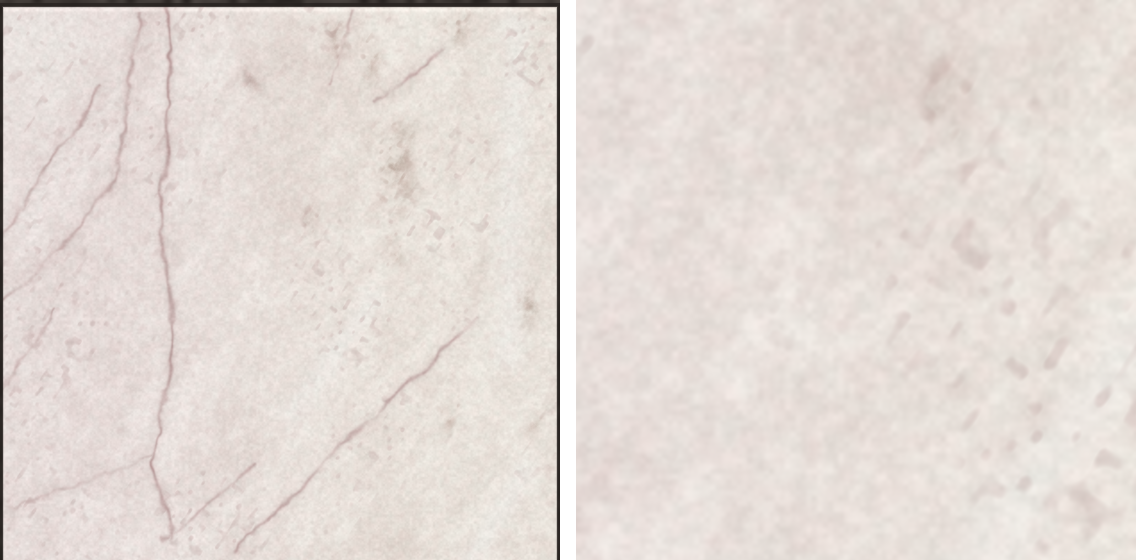
Left, the full canvas; right, a detail of the centre.
Give the GLSL for this texture, as a Shadertoy shader.

```glsl
// Pale pink marble tile with fine rosy veins, rusty stains and a dark joint on three sides.

const vec3 STONE_LIGHT = vec3(0.925, 0.900, 0.882);
const vec3 STONE_DEEP  = vec3(0.875, 0.832, 0.812);
const vec3 STONE_WHITE = vec3(0.930, 0.918, 0.900);
const vec3 VEIN_ROSE   = vec3(0.720, 0.610, 0.605);
const vec3 STAIN_RUST  = vec3(0.620, 0.510, 0.455);
const vec3 JOINT_DARK  = vec3(0.150, 0.130, 0.120);
const vec3 JOINT_LIGHT = vec3(0.290, 0.265, 0.250);
const float JOINT_TOP   = 0.0125;
const float JOINT_SIDE  = 0.0055;
const float GRAIN_SCALE = 165.0;
const float GRAIN_DEPTH = 0.075;
const float VEIN_WIDTH  = 0.0036;

// Thin veins: start and end of each
const int VEINS = 10;
const vec4 VEIN[VEINS] = vec4[](
    vec4(0.254, 0.975, 0.202, 0.680), vec4(0.202, 0.680, 0.117, 0.565),
    vec4(0.117, 0.565, 0.000, 0.460), vec4(0.853, 0.434, 0.417, 0.017),
    vec4(0.273, 0.187, 0.020, 0.090), vec4(0.450, 0.167, 0.290, 0.035),
    vec4(0.176, 0.840, 0.000, 0.570), vec4(0.100, 0.450, 0.010, 0.310),
    vec4(0.630, 0.980, 0.590, 0.850), vec4(0.790, 0.910, 0.670, 0.820));

// Rusty stains: centre and size
const int STAINS = 10;
const vec3 STAIN[STAINS] = vec3[](
    vec3(0.710, 0.700, 0.050), vec3(0.664, 0.900, 0.024), vec3(0.707, 0.550, 0.020),
    vec3(0.558, 0.600, 0.020), vec3(0.940, 0.450, 0.022), vec3(0.960, 0.230, 0.020),
    vec3(0.450, 0.845, 0.020), vec3(0.820, 0.960, 0.030), vec3(0.605, 0.920, 0.026),
    vec3(0.805, 0.270, 0.020));

float hash(vec2 p) {
    return fract(sin(dot(p, vec2(12.9898, 78.233))) * 43758.5453);
}

float noise(vec2 p) {
    vec2 i = floor(p), f = fract(p);
    f = f * f * (3.0 - 2.0 * f);
    return mix(mix(hash(i), hash(i + vec2(1, 0)), f.x),
               mix(hash(i + vec2(0, 1)), hash(i + vec2(1, 1)), f.x), f.y);
}

float fbm(vec2 p) {
    float sum = 0.0, amp = 0.5;
    for (int i = 0; i < 5; i++) {
        sum += amp * noise(p);
        p = mat2(1.6, 1.2, -1.2, 1.6) * p + 7.3;
        amp *= 0.5;
    }
    return sum;
}

float segment(vec2 p, vec2 a, vec2 b) {
    vec2 ab = b - a;
    return length(p - a - ab * clamp(dot(p - a, ab) / dot(ab, ab), 0.0, 1.0));
}

float bell(float d, float width) {
    return exp(-d * d / (width * width));
}

// Centre line of the long upright vein
float trunk(float y) {
    return 0.303 - 0.030 * bell(y - 0.19, 0.075) - 0.012 * bell(y - 0.62, 0.09);
}

void mainImage(out vec4 fragColor, in vec2 fragCoord) {
    vec2 p = fragCoord / iResolution.xy;
    vec2 wobble = vec2(noise(p * 18.0), noise(p * 18.0 + 40.0)) - 0.5;
    vec2 jitter = vec2(noise(p * 70.0), noise(p * 70.0 + 90.0)) - 0.5;
    vec2 q = p + 0.014 * wobble + 0.007 * jitter;

    // Coordinates along and across the slanted drift of the stone
    vec2 drift = mat2(0.82, 0.57, -0.57, 0.82) * p;

    // Cloudy ground
    float cloud = fbm(drift * vec2(9.0, 5.0) + 3.0);
    float mottle = fbm(drift * vec2(42.0, 26.0) + 11.0);
    float tone = 0.38 + 1.1 * (cloud - 0.48) + 1.2 * (mottle - 0.48);
    vec3 color = mix(STONE_LIGHT, STONE_DEEP, clamp(tone, 0.0, 1.0));
    color += mix(vec3(0.002, -0.004, 0.004), vec3(0.0, 0.003, -0.008), smoothstep(0.1, 0.8, p.x));

    // Whitish bands
    float pale = bell(segment(q, vec2(0.66, 0.46), vec2(0.52, 0.26)), 0.022);
    pale = max(pale, bell(segment(q, vec2(0.92, 0.96), vec2(0.91, 0.36)), 0.025));
    pale = max(pale, bell(segment(q, vec2(0.94, 0.16), vec2(0.84, 0.00)), 0.022));
    pale = max(pale, 0.8 * bell(length(p - vec2(0.06, 0.90)), 0.11));
    color = mix(color, STONE_WHITE, 0.65 * pale);

    // Rose veins, broken up along their length
    float rose = 0.0;
    for (int i = 0; i < VEINS; i++) {
        float d = segment(q, VEIN[i].xy, VEIN[i].zw);
        float broken = smoothstep(0.15, 0.8, noise(p * 24.0 + float(i) * 5.0));
        rose = max(rose, bell(d, VEIN_WIDTH) * (0.18 + 0.42 * broken) + 0.09 * bell(d, 0.018));
    }
    float trunkDist = q.x - trunk(p.y);
    float trunkFade = smoothstep(0.02, 0.05, p.y) * (0.45 + 0.4 * noise(p * 30.0));
    rose = max(rose, trunkFade * (bell(trunkDist, VEIN_WIDTH) + 0.18 * bell(trunkDist, 0.013)));
    color = mix(color, VEIN_ROSE, rose);

    // Rusty stains and scattered flecks
    float stain = 0.0;
    for (int i = 0; i < STAINS; i++) {
        vec2 d = (q - STAIN[i].xy) * vec2(1.5, 0.7);
        stain = max(stain, bell(length(d), STAIN[i].z));
    }
    float patches = smoothstep(0.40, 0.65, fbm(drift * 7.0 + 20.0));
    float fleck = smoothstep(0.66, 0.95, noise(drift * vec2(105.0, 75.0)));
    float rust = stain * (0.10 + 0.38 * smoothstep(0.45, 0.75, mottle) + 0.30 * fleck);
    color = mix(color, mix(VEIN_ROSE, STAIN_RUST, smoothstep(0.3, 0.7, p.x)), rust);
    color = mix(color, VEIN_ROSE, fleck * (0.07 + 0.24 * patches));

    // Fine grain with a faint tint
    float grain = 0.6 * noise(p * GRAIN_SCALE) + 0.4 * noise(p * GRAIN_SCALE * 1.9 + 31.0) - 0.5;
    float tint = noise(p * GRAIN_SCALE * 0.6 + 57.0) - 0.5;
    color += GRAIN_DEPTH * grain + 0.022 * tint * vec3(0.5, -0.5, -0.3);

    // Lit rim and dark joint
    float soft = max(0.0016, 0.75 / iResolution.y);
    float top = 1.0 - p.y - JOINT_TOP;
    float side = min(p.x, 1.0 - p.x) - JOINT_SIDE;
    color += 0.05 * bell(top - 0.005, 0.004);
    float gap = 1.0 - smoothstep(-soft, soft, min(top, side));
    float worn = noise(p * 60.0) * smoothstep(0.3, 0.9, (1.0 - p.y) / JOINT_TOP < 0.5 ? 1.0 : 0.5);
    color = mix(color, mix(JOINT_DARK, JOINT_LIGHT, worn), gap);

    fragColor = vec4(clamp(color, 0.0, 1.0), 1.0);
}
```
